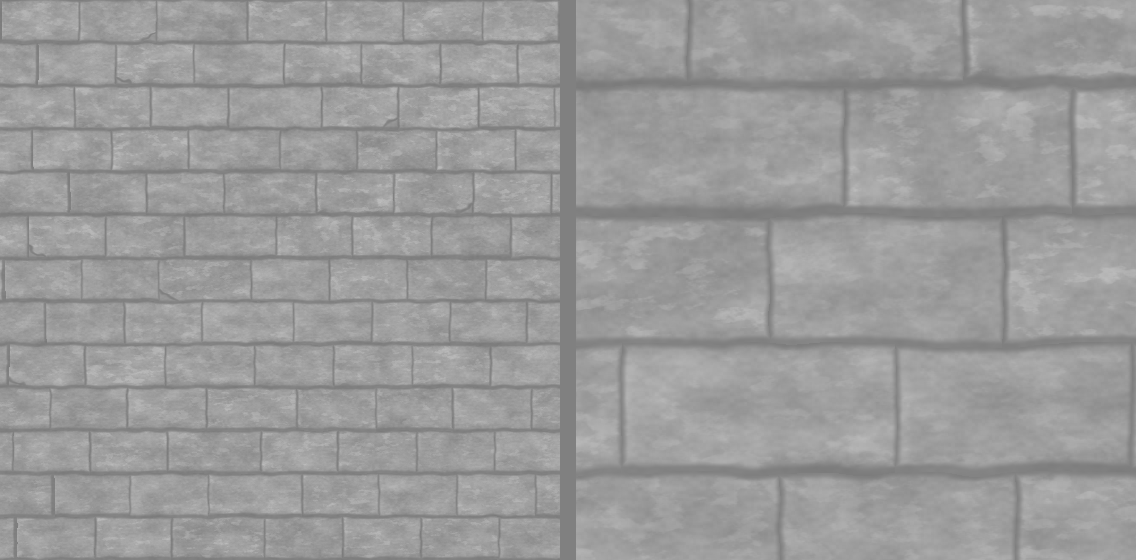
Left: the whole. Right: its middle third, enlarged.
Reproduce this texture procedurally as a three.js fragment shader.

```glsl
// Weathered grey roof slates: 13 staggered courses of 7, with worn edges and chipped corners.
varying vec2 vUv;

float hash(vec2 p) {
  return fract(sin(dot(p, vec2(127.1, 311.7))) * 43758.5453);
}

float noise(vec2 p) {
  vec2 i = floor(p), f = fract(p);
  f = f * f * (3.0 - 2.0 * f);
  return mix(mix(hash(i), hash(i + vec2(1.0, 0.0)), f.x),
             mix(hash(i + vec2(0.0, 1.0)), hash(i + vec2(1.0, 1.0)), f.x), f.y);
}

float fbm(vec2 p) {
  float sum = 0.0, amp = 0.5;
  for (int i = 0; i < 5; i++) {
    sum += amp * noise(p);
    p = mat2(1.9, 0.5, -0.5, 1.9) * p + 7.3;
    amp *= 0.55;
  }
  return sum / 1.05;
}

// Left joint of a slate; the third slate of each course is wider
float jointX(float column, float row) {
  float jitter = 0.07 * (hash(vec2(mod(column, 7.0), row + 3.0)) - 0.5);
  return column * 1.8114 + 0.32 * step(2.5, column) + jitter;
}

void main() {
  // One unit is the height of a course, counted from the top
  vec2 p = vec2(vUv.x, 1.0 - vUv.y) * 13.0;
  vec2 wobble = vec2(noise(p * 5.0), noise(p * vec2(3.5, 6.0) + 40.0)) - 0.5;
  vec2 q = p + wobble * vec2(0.03, 0.055);

  // Course and its stagger
  float row = mod(floor(q.y), 13.0);
  float y = fract(q.y);
  float stagger = row < 5.5 ? mod(0.851 * row, 1.8114)
                            : 0.085 + mod(0.953 * (row - 6.0), 1.8114);
  float x = mod(q.x - stagger - 0.04, 13.0) + 0.04;

  // Slate within the course
  float column = 0.0;
  for (int i = 1; i < 7; i++) column += step(jointX(float(i), row), x);
  vec2 id = vec2(column, row);
  float left = x - jointX(column, row);
  float right = jointX(column + 1.0, row) - x;
  float bottom = 0.945 + 0.035 * (hash(id + 9.0) - 0.5) - y;

  // Joints at the sides, overlap shadow above and below
  float gap = 0.012 + 0.022 * hash(vec2(mod(column, 7.0), row + 21.0));
  float side = min(left - gap, right - 0.01);
  float edge = min(side, min(y - 0.025, bottom));

  // A few lower corners are broken off
  float chipped = step(0.88, hash(id + 17.0));
  float corner = hash(id + 31.0) < 0.5 ? left : right;
  float cut = corner * 0.55 + bottom - 0.2 + 0.12 * (noise(p * 7.0) - 0.5);
  float broken = chipped * (1.0 - smoothstep(-0.03, 0.03, cut));
  edge = mix(edge, min(edge, abs(cut) - 0.03), chipped);

  // Mottled stone with pale flaking and fine grain
  vec2 s = p + id * 13.7;
  float mottle = fbm(s * vec2(2.2, 3.6));
  float flakes = smoothstep(0.52, 0.68, fbm(s * vec2(4.5, 9.0) + 60.0));
  float grain = noise(s * vec2(17.0, 24.0)) - 0.5;
  float speck = hash(floor(p * 38.0)) - 0.5;
  float tone = 0.617 + 0.028 * (hash(id + 5.0) - 0.5);
  tone += 0.17 * (mottle - 0.5) + 0.035 * grain + 0.014 * speck;
  tone += flakes * (0.025 + 0.035 * hash(id + 43.0));

  // Worn rim: pale left edge, darker toward the overlaps
  tone += 0.018 * smoothstep(0.02, 0.06, left) * (1.0 - smoothstep(0.06, 0.14, left));
  tone -= 0.03 * (1.0 - smoothstep(0.0, 0.14, bottom));
  tone -= 0.025 * (1.0 - smoothstep(0.02, 0.12, y));
  tone = mix(tone, 0.575 + 0.03 * grain, broken * 0.75);

  // Shadow in the joints
  float shadow = 0.505 + 0.06 * (mottle - 0.5) + 0.02 * grain;
  tone = mix(shadow, tone, smoothstep(-0.025, 0.035, edge));
  gl_FragColor = vec4(vec3(tone), 1.0);
}
```
